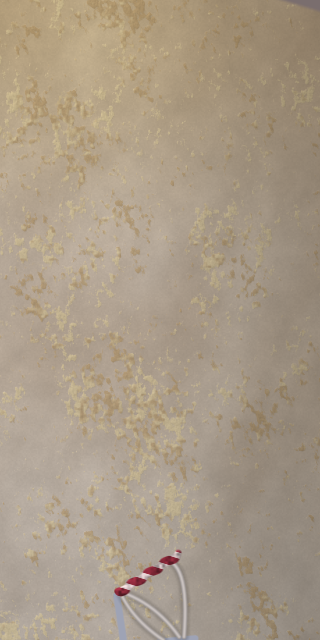
This texture is drawn by a Shadertoy shader. Its source:

```glsl
// Sunlit plaster wall with worn gold flecks, and a twisted cord with pale wires below.
// The wall is a smooth colour field plus trowel stains; flecks are thresholded
// fractal noise, gathered into patches; the cord and wires are distance functions.

const vec3 TOP_LEFT     = vec3(0.715, 0.635, 0.50);
const vec3 TOP_RIGHT    = vec3(0.56, 0.49, 0.40);
const vec3 MIDDLE_LEFT  = vec3(0.715, 0.66, 0.60);
const vec3 MIDDLE_RIGHT = vec3(0.585, 0.535, 0.475);
const vec3 BOTTOM_LEFT  = vec3(0.675, 0.635, 0.595);
const vec3 BOTTOM_RIGHT = vec3(0.565, 0.53, 0.49);
const vec3 PALE_GOLD    = vec3(0.79, 0.725, 0.55);
const vec3 DEEP_GOLD    = vec3(0.64, 0.53, 0.36);
const vec3 CORNER_GREY  = vec3(0.48, 0.43, 0.43);
const vec3 CORD_RED     = vec3(0.50, 0.15, 0.21);
const vec3 CORD_WHITE   = vec3(0.74, 0.68, 0.68);
const vec3 WIRE_WHITE   = vec3(0.79, 0.76, 0.75);
const vec3 CASE_BLUE    = vec3(0.62, 0.64, 0.71);

const float FLECK_SCALE    = 62.0;  // flecks across the canvas width
const float PATCH_SCALE    = 6.5;   // patches across the canvas width
const float PATCH_WEIGHT   = 0.70;  // how tightly flecks gather
const float FLECK_LEVEL    = 0.585; // higher means fewer flecks
const float FLECK_STRENGTH = 0.62;
const float RELIEF         = 0.27;
const float STAIN          = 0.20;
const float GRAIN          = 0.035;
const float WIRE_RADIUS    = 0.007;
const float CORD_RADIUS    = 0.017;

float hash(vec2 p) {
    vec3 q = fract(vec3(p.xyx) * 0.1031);
    q += dot(q, q.yzx + 33.33);
    return fract((q.x + q.y) * q.z);
}

float noise(vec2 p) {
    vec2 i = floor(p), f = fract(p);
    f = f * f * (3.0 - 2.0 * f);
    return mix(mix(hash(i), hash(i + vec2(1, 0)), f.x),
               mix(hash(i + vec2(0, 1)), hash(i + vec2(1, 1)), f.x), f.y);
}

float fbm(vec2 p) {
    float sum = 0.0, amp = 0.53;
    for (int i = 0; i < 4; i++) {
        sum += amp * noise(p);
        p = mat2(1.6, 1.2, -1.2, 1.6) * p + 17.3;
        amp *= 0.5;
    }
    return sum;
}

// Height of the gold layer: ragged grains raised inside broad patches
float fleckField(vec2 p) {
    float patches = fbm(p * PATCH_SCALE * vec2(1.15, 0.85) + 8.0);
    vec2 tilted = vec2(p.x + 0.25 * p.y, p.y - 0.25 * p.x);
    float grains = fbm(tilted * FLECK_SCALE * vec2(1.1, 0.8));
    return grains + PATCH_WEIGHT * (patches - 0.5);
}

vec3 wallColour(vec2 uv) {
    float across = smoothstep(0.25, 1.05, uv.x);
    vec3 top    = mix(TOP_LEFT, TOP_RIGHT, across);
    vec3 middle = mix(MIDDLE_LEFT, MIDDLE_RIGHT, across);
    vec3 bottom = mix(BOTTOM_LEFT, BOTTOM_RIGHT, across);
    vec3 col = mix(bottom, middle, smoothstep(0.0, 0.5, uv.y));
    return mix(col, top, smoothstep(0.55, 1.0, uv.y));
}

float segment(vec2 p, vec2 a, vec2 b) {
    vec2 d = b - a;
    return length(p - a - d * clamp(dot(p - a, d) / dot(d, d), 0.0, 1.0));
}

// Distance to a quadratic curve, taken in short straight steps
float curve(vec2 p, vec2 a, vec2 b, vec2 c) {
    float d = 1e3;
    vec2 last = a;
    for (int i = 1; i <= 12; i++) {
        float t = float(i) / 12.0;
        vec2 next = mix(mix(a, b, t), mix(b, c, t), t);
        d = min(d, segment(p, last, next));
        last = next;
    }
    return d;
}

void mainImage(out vec4 fragColor, in vec2 fragCoord) {
    vec2 uv = fragCoord / iResolution.xy;
    vec2 p = fragCoord / iResolution.x;
    float px = 1.0 / iResolution.x;

    // Wall with soft slanted trowel stains
    vec3 col = wallColour(uv);
    vec2 slant = vec2(p.x - 0.35 * p.y, p.y);
    float stain = fbm(slant * vec2(5.0, 2.2) + 3.0) - 0.5;
    col *= 1.0 + STAIN * stain * vec3(0.8, 1.0, 1.25);
    col *= 1.0 + 0.09 * (fbm(p * 18.0 + 31.0) - 0.5);

    // Gold flecks, thinner to the right, with lit and shaded rims
    float level = FLECK_LEVEL + 0.06 * smoothstep(0.55, 1.0, uv.x) - 0.02 * smoothstep(0.6, 1.0, uv.y);
    float field = fleckField(p);
    float fleck = smoothstep(level - 0.03, level + 0.16, field);
    float slope = field - fleckField(p + vec2(-0.003, 0.004));
    float tone = smoothstep(0.33, 0.58, fbm(p * 9.0 + 70.0) + 0.35 * (noise(p * 90.0) - 0.5));
    vec3 gold = mix(DEEP_GOLD, PALE_GOLD, tone) * mix(1.0, 0.82, smoothstep(0.4, 1.0, uv.x));
    col = mix(col, gold, FLECK_STRENGTH * fleck);
    col *= 1.0 + RELIEF * slope * smoothstep(level - 0.10, level + 0.06, field);
    col *= 1.0 + GRAIN * (noise(p * 230.0) - 0.5);

    // Grey edge in the upper right corner
    float corner = (p.x - 0.88) * 0.3 + (uv.y - 1.0) * 2.0;
    col = mix(col, CORNER_GREY, smoothstep(-0.008, 0.008, corner));

    // Pale case at the lower edge
    float box = segment(p, vec2(0.365, 0.14), vec2(0.39, -0.03)) - 0.011;
    box = min(box, segment(p, vec2(0.50, -0.005), vec2(0.61, 0.005)) - 0.010);
    col = mix(col, CASE_BLUE, smoothstep(px, -px, box));

    // Wires, rounded by shading
    float wire = curve(p, vec2(0.54, 0.24), vec2(0.59, 0.20), vec2(0.575, 0.01));
    wire = min(wire, curve(p, vec2(0.38, 0.15), vec2(0.49, 0.11), vec2(0.56, 0.01)));
    wire = min(wire, curve(p, vec2(0.38, 0.14), vec2(0.42, 0.06), vec2(0.51, 0.0)));
    col *= 1.0 - 0.14 * (1.0 - smoothstep(WIRE_RADIUS, 0.022, wire));
    vec3 wireCol = WIRE_WHITE * (1.0 - 0.2 * smoothstep(0.0, WIRE_RADIUS, wire));
    col = mix(col, wireCol, 1.0 - smoothstep(-px, px, wire - WIRE_RADIUS));

    // Cord of red lumps twisted with white
    vec2 start = vec2(0.375, 0.150), end = vec2(0.555, 0.265);
    vec2 dir = normalize(end - start), q = p - start;
    float along = dot(q, dir) / length(end - start);
    float side = dot(q, vec2(-dir.y, dir.x));
    float twist = 0.5 + 0.5 * cos(6.2832 * (along * 3.5 + side * 14.0));
    float cord = segment(p, start, end) - CORD_RADIUS * (0.65 + 0.4 * twist);
    vec3 cordCol = mix(CORD_WHITE, CORD_RED, smoothstep(0.25, 0.45, twist));
    cordCol *= 0.7 + 0.6 * noise(q * 110.0) + 10.0 * side;
    col = mix(col, cordCol, 1.0 - smoothstep(-px, px, cord));

    fragColor = vec4(clamp(col, 0.0, 1.0), 1.0);
}
```
